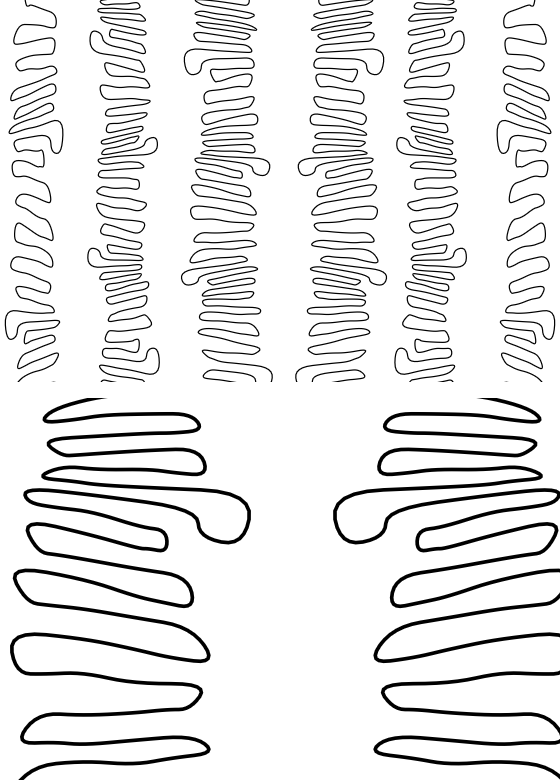
Top, the full canvas; bottom, a detail of the centre.
A Shadertoy shader for this pattern:

```glsl
float hash(float n) {
    return fract(sin(n * 12.99) * 4375.85);
}

// Control point i of a meander: five per turn, turns alternate sides.
// x is in column half widths, y in turns.
vec2 controlPoint(float i, float seed) {
    float turn = floor(i / 5.0);
    float corner = i - 5.0 * turn;
    float side = mod(turn, 2.0) < 0.5 ? 1.0 : -1.0;
    float key = turn + 71.3 * seed;
    float cycle = mod(turn + 5.0 * seed, 13.0);

    float reach = cycle > 1.5 && cycle < 2.5 ? 0.6 : mix(0.76, 1.14, hash(key));
    float swell = mix(0.2, 0.68, sqrt(hash(key + 17.0)));
    float skew = 0.36 * (hash(key + 31.0) - 0.5);
    float waist = 0.5 + 0.3 * (swell - 0.5);
    float bend = 0.3 * (hash(key + 47.0) - 0.5);

    vec2 p;
    if (cycle < 0.5) {
        // Long lobe that curls back towards the column
        p = corner < 0.5 ? vec2(0.3, -0.5)
          : corner < 1.5 ? vec2(1.55, -0.75)
          : corner < 2.5 ? vec2(1.5, 1.75)
          : corner < 3.5 ? vec2(0.96, 1.7)
          : vec2(0.92, 0.35);
    } else {
        // Plain rounded lobe
        p = corner < 0.5 ? vec2(0.3, bend - waist)
          : corner < 1.5 ? vec2(reach * (1.0 + skew), -swell)
          : corner < 2.5 ? vec2(reach * (1.0 - skew), swell)
          : corner < 3.5 ? vec2(0.65 * reach, mix(waist, swell, 0.5))
          : vec2(0.3, waist + bend);
        p.y += 0.24 * (hash(key + 63.0) - 0.5);
    }
    p = vec2(p.x * side, p.y + turn);

    // Uneven spacing, changing slant and a slow sideways drift
    float u = p.y;
    p.y += 0.9 * sin(0.37 * u + 2.1 * seed) + 0.7 * p.x * sin(0.29 * u + 4.0 * seed);
    p.x += 0.13 * sin(0.21 * u + 1.7 * seed);
    return p;
}

float segmentDistance(vec2 p, vec2 a, vec2 b) {
    vec2 pa = p - a, ba = b - a;
    return length(pa - ba * clamp(dot(pa, ba) / max(dot(ba, ba), 1e-9), 0.0, 1.0));
}

// Quadratic curve through the midpoints of ab and bc, pulled towards b
float curveDistance(vec2 p, vec2 a, vec2 b, vec2 c) {
    vec2 start = 0.5 * (a + b), end = 0.5 * (b + c);
    vec2 last = start;
    float d = 1e3;
    for (int i = 1; i <= 6; i++) {
        float t = float(i) / 6.0;
        vec2 next = mix(mix(start, b, t), mix(b, end, t), t);
        d = min(d, segmentDistance(p, last, next));
        last = next;
    }
    return d;
}

float meanderDistance(vec2 p, vec2 scale, float seed) {
    float first = 5.0 * (floor(p.y / scale.y) - 4.0);
    vec2 a = controlPoint(first - 1.0, seed) * scale;
    vec2 b = controlPoint(first, seed) * scale;
    float d = 1e3;
    for (int i = 1; i <= 50; i++) {
        vec2 c = controlPoint(first + float(i), seed) * scale;
        d = min(d, curveDistance(p, a, b, c));
        a = b;
        b = c;
    }
    return d;
}

void mainImage(out vec4 fragColor, in vec2 fragCoord) {
    vec2 pos = fragCoord / iResolution.y;
    float middle = 0.5 * iResolution.x / iResolution.y;

    // Mirrored column pairs: axis shift, distance from axis, half width, turn height
    vec4 columns[3] = vec4[3](
        vec4(0.0105, 0.151, 0.074, 0.0202),
        vec4(-0.0076, 0.403, 0.058, 0.0202),
        vec4(0.0, 0.643, 0.053, 0.034));

    float d = 1e3;
    for (int i = 0; i < 3; i++) {
        vec4 column = columns[i];
        float x = abs(pos.x - middle - column.x) - column.y;
        float y = i == 1 ? pos.y : 1.0 - pos.y;
        if (abs(x) < 2.0 * column.z)
            d = min(d, meanderDistance(vec2(x, y), column.zw, float(i + 1)));
    }

    float ink = clamp(0.5 - (d - 0.0016) * iResolution.y, 0.0, 1.0);
    fragColor = vec4(vec3(1.0 - ink), 1.0);
}
```
